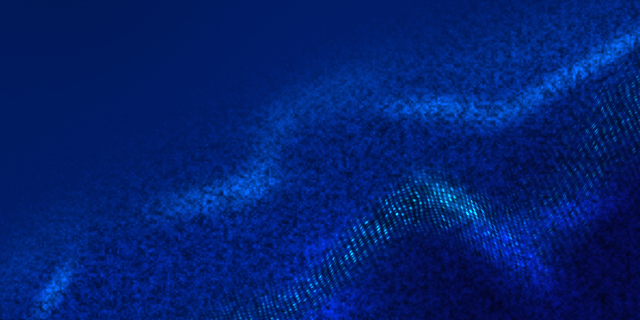
Write a Shadertoy shader that draws this background.

```glsl
// A deep blue field of drifting particles with blurred, glowing ridges.
// Rotated gaussians light the ridges, hashed cells scatter the specks, and
// a lattice bent along a height curve forms the sharp dotted wave in front.

#define NAVY vec3(0.003, 0.105, 0.378)
#define ROYAL vec3(0.005, 0.108, 0.425)
#define ABYSS vec3(0.018, 0.022, 0.245)
#define AZURE vec3(0.012, 0.250, 0.430)
#define ULTRAMARINE vec3(0.008, 0.065, 0.460)
#define CYAN vec3(0.035, 0.640, 0.780)
#define LATTICE_CELL vec2(0.0150, 0.0105)
#define GRAIN_SCALE 78.0
#define SPECK_LAYERS 4

float hash(vec2 p) {
    return fract(sin(dot(p, vec2(127.1, 311.7))) * 43758.5453);
}

float noise(vec2 p) {
    vec2 i = floor(p), f = fract(p);
    f = f * f * (3.0 - 2.0 * f);
    return mix(mix(hash(i), hash(i + vec2(1, 0)), f.x),
               mix(hash(i + vec2(0, 1)), hash(i + vec2(1, 1)), f.x), f.y);
}

// Soft ellipse with its long axis turned by angle
float glow(vec2 p, vec2 center, vec2 size, float angle) {
    float c = cos(angle), s = sin(angle);
    vec2 d = mat2(c, -s, s, c) * (p - center) / size;
    return exp(-dot(d, d));
}

// Height of the front wave
float crest(float x) {
    return 0.02 + 0.06 * smoothstep(0.50, 0.90, x)
                + 0.35 * smoothstep(0.82, 1.33, x)
                - 0.13 * smoothstep(1.36, 1.66, x)
                + 0.40 * smoothstep(1.62, 2.05, x);
}

// One jittered round speck per cell, few of them bright
float specks(vec2 p, float scale, float seed) {
    vec2 id = floor(p * scale) + seed;
    vec2 jitter = 0.3 + 0.4 * vec2(hash(id), hash(id + 17.3));
    float d = length(fract(p * scale) - jitter);
    float radius = mix(0.16, 0.30, hash(id + 5.9));
    float edge = max(0.10, scale / iResolution.y);
    return pow(hash(id + 41.7), 5.0) * (1.0 - smoothstep(radius - edge, radius + edge, d));
}

// Dots in leaning columns that follow the front wave
float lattice(vec2 p, float depth) {
    vec2 q = vec2(p.x - 0.30 * depth, depth);
    q += 0.012 * vec2(noise(p * 16.0), noise(p * 16.0 + 31.0));
    vec2 cell = q / LATTICE_CELL;
    vec2 f = fract(cell) - 0.5;
    float power = hash(floor(cell));
    return (0.20 + 1.25 * power * power) * exp(-dot(f * f, vec2(15.0, 5.0)));
}

void mainImage(out vec4 fragColor, in vec2 fragCoord) {
    vec2 p = fragCoord / iResolution.y;
    p.x *= 2.0 * iResolution.y / iResolution.x;
    float depth = crest(p.x) - p.y;

    // Backdrop: navy above the diagonal, royal blue below, dark lower right
    float field = smoothstep(0.26, -0.32, p.y - 0.30 - 0.42 * p.x);
    vec3 color = mix(NAVY, ROYAL, field);
    color *= 1.0 - 0.10 * glow(p, vec2(0.20, 1.0), vec2(0.5, 0.25), 0.0);
    color *= 1.0 + 0.10 * glow(p, vec2(0.95, 0.85), vec2(0.6, 0.25), 0.3);
    float shade = smoothstep(-0.06, 0.30, depth) * smoothstep(0.75, 1.6, p.x);
    color = mix(color, ABYSS, 0.85 * shade);
    color = mix(color, ABYSS, 0.50 * glow(p, vec2(1.70, 0.48), vec2(0.32, 0.12), 0.5));

    // Blurred distant ridges
    float far = 0.58 * glow(p, vec2(0.68, 0.39), vec2(0.20, 0.050), 0.25)
              + 0.34 * glow(p, vec2(0.82, 0.49), vec2(0.16, 0.050), 1.15)
              + 0.28 * glow(p, vec2(1.02, 0.70), vec2(0.24, 0.070), 0.45)
              + 0.75 * glow(p, vec2(0.17, 0.09), vec2(0.10, 0.028), 1.0)
              + 0.16 * glow(p, vec2(0.10, 0.19), vec2(0.26, 0.090), 0.7)
              + 0.62 * glow(p, vec2(1.39, 0.66), vec2(0.19, 0.038), -0.05)
              + 0.55 * glow(p, vec2(1.67, 0.70), vec2(0.16, 0.035), 0.50)
              + 0.75 * glow(p, vec2(1.91, 0.84), vec2(0.16, 0.032), 0.52)
              + 0.22 * glow(p, vec2(1.62, 0.82), vec2(0.45, 0.110), 0.35);

    // Saturated light beneath and behind the front wave
    float near = 0.42 * glow(p, vec2(1.01, 0.20), vec2(0.19, 0.070), 0.75)
               + 0.50 * glow(p, vec2(1.04, 0.04), vec2(0.12, 0.060), 0.4)
               + 0.65 * glow(p, vec2(1.56, 0.25), vec2(0.15, 0.055), -0.55)
               + 0.55 * glow(p, vec2(1.78, 0.33), vec2(0.16, 0.050), 0.40)
               + 0.32 * glow(p, vec2(1.67, 0.13), vec2(0.13, 0.065), -0.8)
               + 0.10 * glow(p, vec2(0.55, 0.16), vec2(0.50, 0.130), 0.25);

    // Fine grain breaks the light into particles
    float grain = 0.50 * noise(p * GRAIN_SCALE) + 0.50 * noise(p * GRAIN_SCALE * 1.9);
    float rough = field * smoothstep(0.0, 0.8, p.x + 0.6 - p.y);
    float broken = mix(1.0, 0.10 + 1.8 * grain, 0.15 + 0.75 * rough);
    color *= mix(1.0, 0.25 + 1.45 * grain, 0.75 * rough);
    color += (AZURE * far + ULTRAMARINE * near) * broken;

    // Scattered specks, finer with each layer
    float dust = 0.0;
    for (int i = 0; i < SPECK_LAYERS; i++) {
        float layer = float(i);
        float turn = 0.4 + 0.7 * layer;
        vec2 q = mat2(cos(turn), sin(turn), -sin(turn), cos(turn)) * p;
        dust += specks(q, 48.0 + 22.0 * layer, 13.0 * layer) * (0.35 + 0.15 * layer);
    }
    color += dust * (0.04 + 0.42 * field + 0.5 * far + 0.5 * near) * (1.0 - 0.6 * shade)
           * mix(ULTRAMARINE, AZURE, 0.75);

    // Dotted wave: bright crest, thin left tail, faint right slope
    float band = exp(-pow((depth - 0.060) / 0.070, 2.0));
    float lit = band * (1.15 * smoothstep(0.85, 1.30, p.x) * smoothstep(1.72, 1.40, p.x)
                      + 0.55 * smoothstep(0.50, 0.85, p.x) * smoothstep(1.25, 0.95, p.x));
    lit += 0.30 * smoothstep(1.50, 1.72, p.x) * exp(-pow((depth - 0.02) / 0.17, 2.0));
    lit += 0.25 * glow(p, vec2(1.94, 0.64), vec2(0.13, 0.09), 0.5);
    float sparkle = 0.40 + 1.2 * noise(p * 30.0);
    color *= 1.0 - 0.35 * min(lit, 1.0);
    color += CYAN * lattice(p, depth) * lit * sparkle;
    color += CYAN * 0.25 * glow(p, vec2(1.42, 0.37), vec2(0.12, 0.04), -0.6) * broken;

    fragColor = vec4(clamp(color, 0.0, 1.0), 1.0);
}
```
